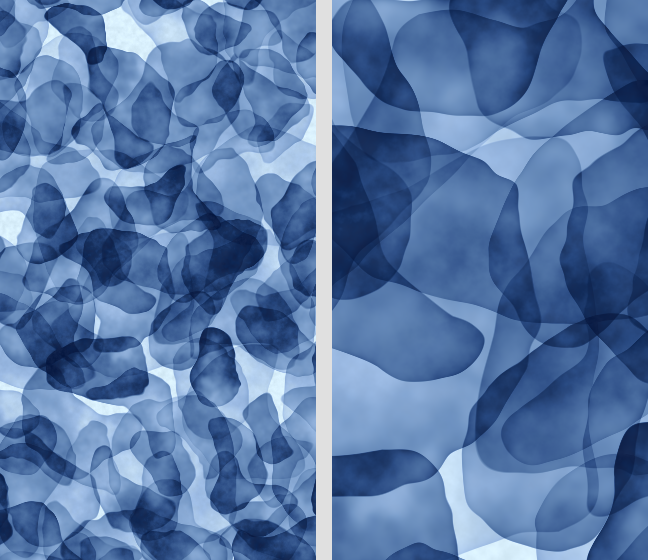
Left: the whole. Right: its middle third, enlarged.
Reproduce this pattern procedurally as a Shadertoy shader.

```glsl
// Overlapping translucent indigo watercolour blobs on pale paper

vec4 hash4(vec2 p) {
    vec4 h = fract(p.xyxy * vec4(0.1031, 0.1030, 0.0973, 0.1099));
    h += dot(h, h.wzxy + 33.33);
    return fract((h.xxyz + h.yzzw) * h.zywx);
}

vec2 noise2(vec2 p) {
    vec2 cell = floor(p), f = fract(p);
    f = f * f * (3.0 - 2.0 * f);
    vec2 low = mix(hash4(cell).xy, hash4(cell + vec2(1, 0)).xy, f.x);
    vec2 high = mix(hash4(cell + vec2(0, 1)).xy, hash4(cell + vec2(1, 1)).xy, f.x);
    return mix(low, high, f.y);
}

float fbm(vec2 p) {
    float sum = 0.0, amp = 0.53;
    for (int i = 0; i < 4; i++) {
        sum += amp * noise2(p).x;
        p = mat2(1.6, 1.2, -1.2, 1.6) * p + 7.3;
        amp *= 0.5;
    }
    return sum;
}

mat2 rotation(float a) {
    return mat2(cos(a), sin(a), -sin(a), cos(a));
}

// Bent, tapered capsule with a wobbly outline
float beanDistance(vec2 q, vec4 rnd, float halfLength, float radius) {
    q += 0.2 * (noise2(q * 2.6 + rnd.xy * 90.0) - 0.5);
    q += 0.035 * (noise2(q * 10.0 + rnd.zw * 90.0) - 0.5);
    q = rotation(rnd.z * 6.283) * q;
    q.y += (rnd.w - 0.5) * 2.4 * (q.x * q.x - 0.08);
    float taper = 1.0 + 0.5 * (rnd.x - 0.5) * clamp(q.x / halfLength, -1.0, 1.0);
    q.x -= clamp(q.x, -halfLength, halfLength);
    return length(q) - radius * taper;
}

// Pigment of one scattered layer of blobs
float blobLayer(vec2 p, float size, float halfLength, float radius, float strength, float seed) {
    float pixel = 0.8 / iResolution.x, pigment = 0.0;
    vec2 g = rotation(seed * 1.3) * p / size + seed * 17.0;
    for (int j = -1; j <= 1; j++)
    for (int i = -1; i <= 1; i++) {
        vec2 id = floor(g) + vec2(i, j);
        vec4 place = hash4(id + seed * 31.0 + 50.0);
        vec4 form = hash4(id + seed * 47.0 + 180.0);
        vec2 q = g - id - 0.5 - 0.5 * (place.xy - 0.5);
        if (dot(q, q) > 1.3) continue;

        float scale = mix(0.82, 1.18, form.y);
        float d = size * beanDistance(q, form, halfLength * scale, radius * scale);
        float cover = smoothstep(pixel, -pixel, d);
        if (cover <= 0.0) continue;

        // Uneven wash, pigment pooled inwards from the edge, and a fine dark rim
        float wash = fbm(q * 2.4 + form.zw * 70.0);
        wash = 0.3 + 1.2 * smoothstep(0.2, 0.8, wash) + 0.7 * dot(q, place.zw - 0.5);
        float edge = 0.3 * exp(d / 0.018) + 0.3 * exp(d / 0.004);
        float load = strength * mix(0.65, 1.6, place.z * place.z);
        pigment += cover * load * (wash + edge);
    }
    return pigment;
}

// Paper white to deep indigo, one step per unit of pigment
vec3 indigo(float pigment) {
    vec3 ramp[7] = vec3[7](
        vec3(0.85, 0.94, 0.99), vec3(0.61, 0.73, 0.89), vec3(0.44, 0.58, 0.76),
        vec3(0.31, 0.45, 0.65), vec3(0.18, 0.31, 0.53), vec3(0.08, 0.18, 0.36),
        vec3(0.04, 0.11, 0.27));
    float level = clamp(pigment, 0.0, 5.999);
    int k = int(level);
    return mix(ramp[k], ramp[k + 1], fract(level));
}

void mainImage(out vec4 fragColor, in vec2 fragCoord) {
    vec2 p = fragCoord / iResolution.x;

    // Broad pale washes first, then smaller and denser blobs
    float pigment = blobLayer(p, 0.37, 0.22, 0.43, 0.95, 1.0);
    pigment += blobLayer(p, 0.31, 0.24, 0.33, 1.4, 2.0);
    pigment += blobLayer(p, 0.26, 0.24, 0.28, 1.5, 3.0);
    pigment += blobLayer(p, 0.28, 0.24, 0.25, 1.1, 4.0);

    // Granulation and paper tooth, with the darkest overlaps held back
    float grain = fbm(p * 85.0) - 0.5;
    float mottling = fbm(p * 18.0 + 40.0) - 0.5;
    pigment -= 0.55 * max(pigment - 4.3, 0.0);
    pigment *= 1.0 + 0.35 * grain + 0.4 * mottling;
    vec3 color = indigo(pigment) + 0.1 * grain;

    fragColor = vec4(clamp(color, 0.0, 1.0), 1.0);
}
```
